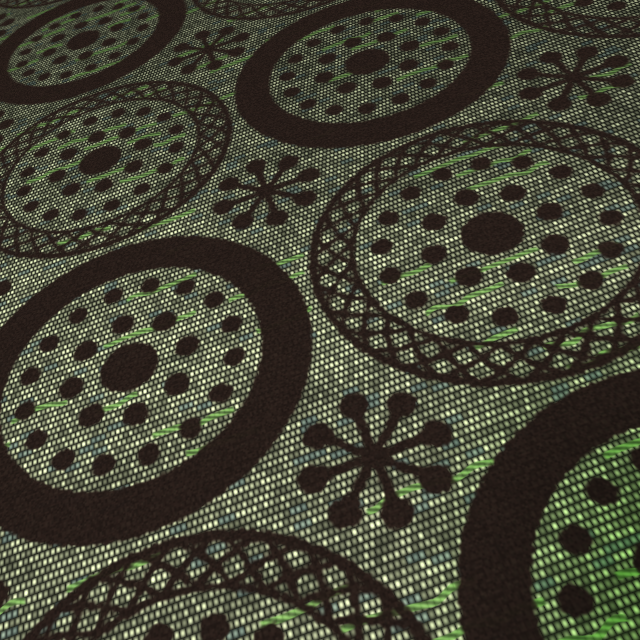
Reproduce this pattern procedurally as a Shadertoy shader.

```glsl
// Flocked velvet discs, netted rings and starbursts on woven green cloth, seen at a slant.
#define ORIGIN vec2(0.2018, 0.4271)   // canvas position of one disc centre
#define AXIS_U vec2(0.567, 0.2092)    // step to the next disc along the weft
#define AXIS_V vec2(0.0107, 0.5928)   // step to the next disc along the warp
#define TILT 0.36                     // perspective shrink per warp step
#define THREADS vec2(80.0, 55.0)      // weave beads per repeat
#define SLUBS vec2(3.0, 14.0)         // slots for bright yarns per repeat
#define NET_COUNT 32.0                // meshes around a netted ring
#define RIM 0.485                     // outer radius of discs and rings
#define FLOCK vec3(0.145, 0.105, 0.09)
#define YARN vec3(0.96, 1.0, 0.79)
#define SLUB vec3(0.50, 0.69, 0.36)
#define FLECK vec3(0.25, 0.31, 0.30)

const float PI = 3.14159;
const float TAU = 6.28318;

float hash(vec2 p) {
    vec3 q = fract(p.xyx * 0.1031);
    q += dot(q, q.yzx + 33.33);
    return fract((q.x + q.y) * q.z);
}

float noise(vec2 p) {
    vec2 i = floor(p), f = fract(p);
    f = f * f * (3.0 - 2.0 * f);
    return mix(mix(hash(i), hash(i + vec2(1, 0)), f.x),
               mix(hash(i + vec2(0, 1)), hash(i + vec2(1, 1)), f.x), f.y);
}

// Solves p * (1 + TILT * v) = ORIGIN + AXIS_U * u + AXIS_V * v
vec2 clothCoord(vec2 p) {
    return inverse(mat2(AXIS_U, AXIS_V - TILT * p)) * (p - ORIGIN);
}

// Folds the plane into one of n equal sectors around the x axis
vec2 spoke(vec2 q, float n, float phase) {
    float sector = TAU / n;
    float a = atan(q.y, q.x) - phase;
    a -= sector * round(a / sector);
    return length(q) * vec2(cos(a), sin(a));
}

float smoothMin(float a, float b, float k) {
    float h = max(k - abs(a - b), 0.0) / k;
    return min(a, b) - 0.25 * h * h * k;
}

float dots(vec2 q) {
    float d = length(q) - 0.08;
    d = min(d, length(spoke(q, 8.0, 0.0) - vec2(0.16, 0)) - 0.034);
    return min(d, length(spoke(q, 16.0, 0.06) - vec2(0.287, 0)) - 0.029);
}

float nettedRing(vec2 q) {
    float r = length(q);
    float around = atan(q.y, q.x) * NET_COUNT / TAU;
    float across = (r - 0.368) / 0.075;
    vec2 strands = 0.5 - abs(fract(vec2(around + across, around - across)) - 0.5);
    strands /= 17.6;
    float net = smoothMin(strands.x, strands.y, 0.014) - 0.0075;
    net = max(net, abs(r - 0.42) - 0.055);
    float borders = min(abs(r - RIM + 0.011) - 0.011, abs(r - 0.366) - 0.008);
    return smoothMin(net, borders, 0.01);
}

float starburst(vec2 q) {
    vec2 k = spoke(q, 8.0, 0.0);
    float arm = max(abs(k.y) - 0.011, abs(k.x - 0.07) - 0.07);
    float ball = length(k - vec2(0.14, 0)) - 0.034;
    return min(smoothMin(arm, ball, 0.015), length(q) - 0.032);
}

float flockDistance(vec2 uv) {
    vec2 cell = floor(uv + 0.5);
    vec2 q = uv - cell;
    bool solid = mod(cell.x + cell.y, 2.0) < 0.5;
    float ring = solid ? abs(length(q) - RIM + 0.065) - 0.065 : nettedRing(q);
    return min(min(ring, dots(q)), starburst(fract(uv) - 0.5));
}

vec3 cloth(vec2 uv, vec2 footprint) {
    // Staggered beads of thread, flattened where too fine to resolve
    vec2 t = uv * THREADS;
    float row = floor(t.y);
    t.x += 0.5 * mod(row, 2.0);
    vec2 size = footprint * THREADS;
    float detail = 1.0 - smoothstep(0.45, 1.1, max(size.x, size.y));
    vec2 bump = sin(PI * fract(t));
    float height = mix(0.405, bump.x * bump.y, detail);
    float vary = mix(0.5, hash(floor(t)), 0.5 + 0.5 * detail);
    float tone = 0.15 + 0.56 * height * (0.55 + 0.9 * vary);
    tone *= 0.82 + 0.2 * hash(vec2(row, 7.0)) + 0.2 * noise(uv * vec2(14, 30));
    vec3 col = tone * YARN;
    float fleck = step(0.92, hash(floor(vec2(t.x / 3.0, row)) + 31.0));
    col = mix(col, FLECK * (0.6 + height), 0.65 * fleck);

    // Broken bright yarns lying along the weft
    vec2 s = uv * SLUBS;
    s.x += 5.0 * hash(vec2(floor(s.y), 3.0));
    vec2 id = floor(s), f = fract(s) - 0.5;
    float reach = 0.16 + 0.28 * hash(id + 11.0);
    float offset = abs(f.y + 0.3 * (noise(uv * vec2(22, 5)) - 0.5)) / SLUBS.y;
    float line = 1.0 - smoothstep(0.005, 0.007 + footprint.y, offset);
    line *= 1.0 - smoothstep(reach - 0.03, reach, abs(f.x));
    line *= step(0.62, hash(id + 57.0));
    float twist = 0.82 + 0.25 * detail * sin(uv.x * 190.0 + uv.y * 420.0);
    return mix(col, SLUB * twist, 0.85 * line);
}

void mainImage(out vec4 fragColor, in vec2 fragCoord) {
    vec2 p = fragCoord / iResolution.xy;
    vec2 uv = clothCoord(p);
    vec2 footprint = fwidth(uv);

    // Light falls off toward the far edge and the near right corner
    float corner = smoothstep(0.6, 1.1, p.x) * (1.0 - smoothstep(0.1, 0.6, p.y));
    float light = 1.1 - 0.38 * smoothstep(0.45, 1.0, p.y) - 0.25 * corner;
    vec3 tint = mix(vec3(1), vec3(0.78, 1.05, 0.68), corner);
    vec3 ground = cloth(uv, footprint) * light * tint;

    // Velvet pile with a fuzzy edge
    float fuzz = 0.008 * (noise(uv * 95.0) - 0.5);
    float soft = 0.004 + 0.5 * max(footprint.x, footprint.y);
    float cover = 1.0 - smoothstep(-soft, soft, flockDistance(uv) + fuzz);
    vec3 pile = FLOCK * (0.8 + 0.4 * noise(uv * 210.0)) * (1.0 - 0.35 * corner);
    fragColor = vec4(mix(ground, pile, 0.97 * cover), 1.0);
}
```
